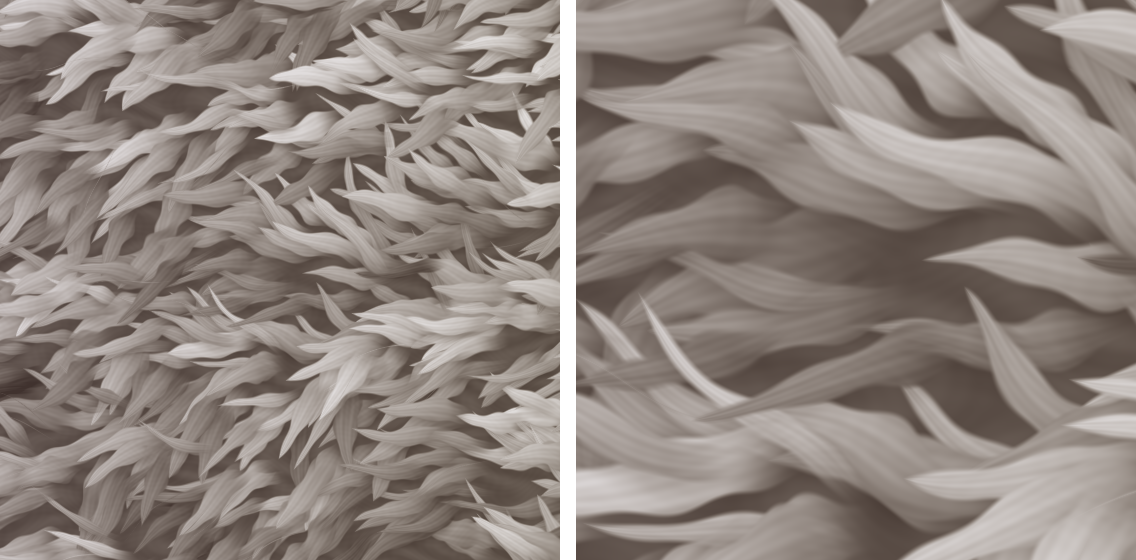
Left, the full canvas; right, a detail of the centre.
Write a three.js fragment shader that draws this texture.

```glsl
// Shaggy wool rug: fanned tufts of tapered, overlapping grey-beige locks.
varying vec2 vUv;

vec2 hash2(vec2 p) {
  return fract(sin(vec2(dot(p, vec2(127.1, 311.7)), dot(p, vec2(269.5, 183.3)))) * 43758.5);
}

// Offset from the tuft centre, in a brick pattern warped by sines
vec2 tuftOffset(vec2 p) {
  vec2 q = p / vec2(0.36, 0.24) + 0.3 * sin(p.yx * vec2(11.0, 8.0) + vec2(1.0, 4.0));
  q.x += 0.43 * floor(q.y);
  return fract(q) - 0.5;
}

// Main lie of the pile: leftward, swinging slowly up and down
float pileAngle(vec2 p) {
  return 3.3 + 0.35 * sin(p.x * 5.0 + p.y * 3.0 - 1.0)
             + 0.3 * sin(p.y * 9.0 - p.x * 4.0 + 2.0);
}

// Broad light and shade over the heaps of pile
float heapLight(vec2 p) {
  return 0.09 * sin(p.x * 6.0 + p.y * 13.0 + 2.0 * sin(p.x * 5.0))
       + 0.07 * sin(p.x * 15.0 - p.y * 10.0 + 2.0 * sin(p.y * 8.0))
       + 0.1 * (p.x + p.y - 1.0);
}

// Draws one lock, given its offset and its length and half width, over the tone below
float drawLock(float tone, vec2 d, vec2 along, vec2 seed, vec2 shape, float base) {
  vec2 across = vec2(-along.y, along.x);
  float x = dot(d, along) / shape.x + 0.5;
  float y = dot(d, across) - (seed.x - 0.5) * 0.4 * shape.x * x * x;
  if (x < 0.0 || x > 1.0 || abs(y) > shape.y * 1.2 + 0.015) return tone;

  float rootFade = smoothstep(0.0, 0.35, x);
  float taper = mix(0.5, 1.0, rootFade) * pow(1.0 - x, 0.6);
  float width = max(shape.y * taper, 0.0001);
  float v = clamp(y / width, -1.2, 1.2);

  // Soft shadow cast downward
  float shadow = smoothstep(0.0, 0.02, width + 0.009 - abs(y + 0.007 * across.y));
  tone *= 1.0 - 0.3 * shadow * taper * rootFade * smoothstep(0.003, 0.014, shape.y);

  // Strands that converge on the ragged tip
  float strands = sin(v * 8.0 + seed.x * 30.0 + x * 3.0)
                + 0.7 * sin(v * 17.0 - x * 5.0 + seed.y * 40.0);
  float ragged = width * (1.0 + 0.15 * sin(x * 17.0 + seed.y * 20.0));
  float light = base + mix(-0.14, 0.07, smoothstep(0.0, 0.7, x))
              + 0.08 * v * across.y - 0.11 * v * v * v * v + 0.026 * strands;
  float cover = smoothstep(0.0, 0.0045, ragged - abs(y)) * rootFade;
  return mix(tone, light, cover);
}

void main() {
  // Gentle waviness for all fibres
  vec2 p = vUv + 0.006 * sin(vUv.yx * vec2(27.0, 33.0) + 4.0 * sin(vUv * 7.0));
  float tone = 0.2 + 0.04 * sin(p.x * 60.0 + 5.0 * sin(p.y * 40.0));
  float size = 0.112;

  // Six layers of locks, then one of thin stray hairs
  for (int layer = 0; layer < 7; layer++) {
    float level = float(layer) / 6.0;
    bool stray = layer == 6;
    vec2 shift = fract(float(layer) * vec2(0.618, 0.382)) * 5.0;
    vec2 home = floor(p / size + shift);

    // Rows run from top to bottom, so lower locks lie over upper ones
    for (int j = 0; j < 3; j++) {
      for (int i = 0; i < 3; i++) {
        vec2 cell = home + vec2(1.0 - float(i), 1.0 - float(j));
        vec2 jitter = hash2(cell + float(layer) * 57.0);
        vec2 center = (cell + jitter - shift) * size;
        vec2 d = p - center;
        if (dot(d, d) > size * size) continue;

        vec2 seed = fract(jitter.yx * 37.0);
        vec2 offset = tuftOffset(center);
        float gap = length(offset);
        // Upper layers thin out between tufts and leave dark crevices
        if (seed.y < level * gap * 0.55 || (stray && seed.y < 0.7)) continue;

        float angle = pileAngle(center) + (seed.x - 0.5) * 0.5;
        vec2 along = normalize(vec2(cos(angle), sin(angle)) + 1.1 * offset);
        vec2 shape = size * vec2(1.3 + 0.35 * seed.y, 0.14 + 0.19 * seed.x);
        if (stray) shape.y = 0.0028;

        // Tufts are lit on top and sink into shade below
        float base = 0.67 + 0.05 * level + 0.2 * (fract(seed.x * 7.0 + seed.y) - 0.5)
                   - 0.24 * smoothstep(0.3, 0.7, gap) + 0.24 * offset.y + heapLight(center);
        tone = drawLock(tone, d, along, seed, shape, base);
      }
    }
  }

  // Faint downy fuzz, then brown shade to pale wool with a warm middle
  tone += 0.01 * sin(p.x * 190.0 + 6.0 * sin(p.y * 70.0)) * sin(p.y * 310.0 + 5.0 * sin(p.x * 50.0));
  tone = clamp(tone, 0.0, 1.03);
  vec3 wool = mix(vec3(0.25, 0.20, 0.17), vec3(0.86, 0.845, 0.835), tone);
  wool -= vec3(0.0, 0.028, 0.09) * tone * (1.0 - tone);
  vec3 coolShade = vec3(0.0, -0.004, 0.012) * (1.0 - vUv.x);
  gl_FragColor = vec4(wool + coolShade, 1.0);
}
```
